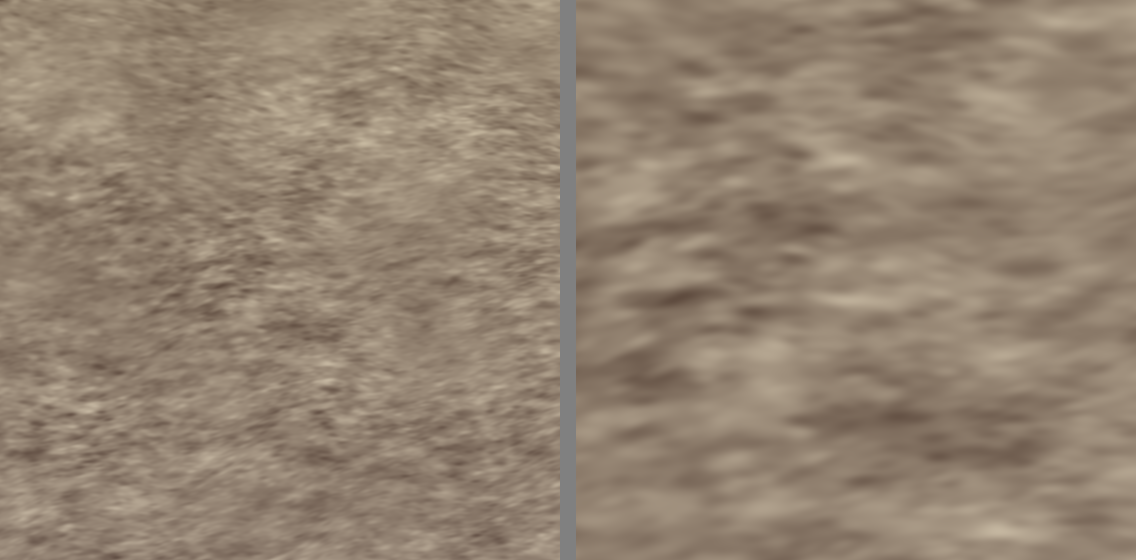
Left, the full canvas; right, a detail of the centre.
Reproduce this texture procedurally as a Shadertoy shader.

```glsl
// Weathered taupe felt: soft, nearly horizontal flecks over broad mottled patches.

const vec3 SHADOW_TAUPE = vec3(0.47, 0.40, 0.34);
const vec3 LIGHT_TAUPE  = vec3(0.67, 0.61, 0.53);

// Integer hash: three random values in 0..1 for a cell and a layer seed
vec3 hashCell(ivec2 cell, int seed) {
    uvec3 v = uvec3(ivec3(cell, seed)) * 1664525u + 1013904223u;
    for (int i = 0; i < 2; i++) {
        v.x += v.y * v.z;
        v.y += v.z * v.x;
        v.z += v.x * v.y;
        v ^= v >> 16u;
    }
    return vec3(v & 65535u) / 65535.0;
}

// Cellular noise: each cell scatters one soft light or dark fleck.
// The result has a mean near 0 and a deviation near 1.
float fleckNoise(vec2 p, vec2 cellsPerCanvas, float tilt, int seed) {
    vec2 q = p * cellsPerCanvas;
    ivec2 home = ivec2(floor(q));
    vec2 local = fract(q);
    float sum = 0.0;
    for (int y = -1; y <= 1; y++) {
        for (int x = -1; x <= 1; x++) {
            ivec2 offset = ivec2(x, y);
            vec3 rnd = hashCell(home + offset, seed);
            vec2 d = vec2(offset) + rnd.xy - local;
            d.y -= d.x * tilt * (fract(rnd.z * 37.0) - 0.5);
            float falloff = max(1.0 - dot(d, d), 0.0);
            sum += (rnd.z * 2.0 - 1.0) * falloff * falloff * falloff;
        }
    }
    return sum * 2.58;
}

// Smooth elliptical stain, 1 at its centre
float softPatch(vec2 p, vec2 centre, vec2 radius) {
    vec2 d = (p - centre) / radius;
    return exp(-dot(d, d));
}

// Bends the grain: rising to the right below, nearly level above
vec2 bendGrain(vec2 p) {
    float slope = mix(0.13, -0.05, smoothstep(0.2, 1.0, p.y));
    float wave = 0.006 * sin(p.x * 11.0 + p.y * 7.0) + 0.003 * sin(p.x * 23.0 - p.y * 17.0);
    return p - vec2(0.0, slope * (p.x - 0.5) + wave);
}

// Large light and dark areas
float broadTone(vec2 p) {
    float tone = 0.08 * fleckNoise(p, vec2(3.5, 5.0), 0.4, 11);
    tone += 0.30 * softPatch(p, vec2(0.13, 0.84), vec2(0.13, 0.22));
    tone += 0.12 * softPatch(p, vec2(0.75, 0.75), vec2(0.35, 0.30));
    tone -= 0.24 * softPatch(p, vec2(0.13, 0.47), vec2(0.30, 0.13));
    tone -= 0.22 * softPatch(p, vec2(0.30, 0.87), vec2(0.08, 0.10));
    tone -= 0.18 * softPatch(p, vec2(0.55, 0.18), vec2(0.16, 0.14));
    return tone;
}

// Streaks at four sizes, from clumps down to fibres
float grainTone(vec2 p, float contrast) {
    float clumps  = fleckNoise(p, vec2(11.0, 19.0), 0.7, 23);
    float smears  = fleckNoise(p, vec2(19.0, 48.0), 0.6, 37);
    float streaks = fleckNoise(p, vec2(34.0, 105.0), 0.7, 41);
    float fibres  = fleckNoise(p, vec2(62.0, 165.0), 0.8, 59);
    float fine = 0.12 * smears + 0.145 * streaks + 0.085 * fibres;
    return 0.09 * clumps + contrast * fine;
}

void mainImage(out vec4 fragColor, in vec2 fragCoord) {
    vec2 p = fragCoord / iResolution.y;
    vec2 grain = bendGrain(p);

    // Worn areas show a fainter grain
    float contrast = 1.0 + 0.18 * fleckNoise(p, vec2(4.0, 6.0), 0.3, 71);
    contrast -= 0.4 * softPatch(p, vec2(0.15, 0.84), vec2(0.17, 0.22));

    float tone = 0.51 + broadTone(p) + grainTone(grain, max(contrast, 0.4));
    vec3 color = mix(SHADOW_TAUPE, LIGHT_TAUPE, tone);

    // Slightly warmer toward the top, greyer toward the bottom
    color.b += 0.02 * (0.5 - p.y);
    fragColor = vec4(clamp(color, 0.0, 1.0), 1.0);
}
```
